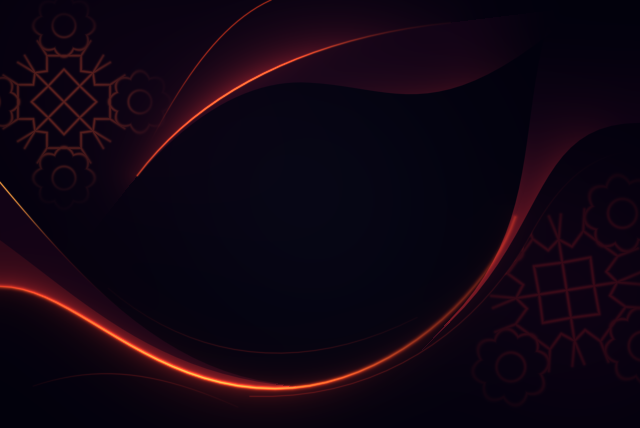
This background is drawn by a WebGL 2 fragment shader. Its source:

```glsl
#version 300 es
precision highp float;
uniform vec2 u_resolution;
out vec4 fragColor;

#define NIGHT vec3(0.008, 0.002, 0.048)
#define CORE_BLUE vec3(0.016, 0.022, 0.032)
#define WINE vec3(0.10, 0.012, 0.055)
#define RUST vec3(0.44, 0.09, 0.05)
#define EMBER vec3(0.80, 0.20, 0.03)
#define GOLD vec3(1.0, 0.66, 0.20)
#define CURVE_STEPS 20
#define LATTICE_WIDTH 0.0034

float segmentDistance(vec2 p, vec2 a, vec2 b) {
    vec2 ab = b - a;
    return length(p - a - ab * clamp(dot(p - a, ab) / dot(ab, ab), 0.0, 1.0));
}

// Signed distance to a cubic Bezier, positive on the left of its direction
float curve(vec2 p, vec2 a, vec2 b, vec2 c, vec2 d) {
    float nearest = 1e5, side = 1.0;
    vec2 prev = a;
    for (int i = 1; i <= CURVE_STEPS; i++) {
        float t = float(i) / float(CURVE_STEPS), s = 1.0 - t;
        vec2 next = s*s*s*a + 3.0*s*s*t*b + 3.0*s*t*t*c + t*t*t*d;
        float dist = segmentDistance(p, prev, next);
        if (dist < nearest) {
            nearest = dist;
            vec2 dir = next - prev, rel = p - prev;
            side = dir.x * rel.y - dir.y * rel.x < 0.0 ? -1.0 : 1.0;
        }
        prev = next;
    }
    return nearest * side;
}

float nearer(float a, float b) { return abs(a) < abs(b) ? a : b; }
float bell(float x, float width) { return exp(-x * x / (width * width)); }
float stroke(float d, float width) { return bell(d, max(width, 0.8 / u_resolution.y)); }
float glow(float d, float reach) { return exp(-abs(d) / reach); }
float leftOf(float d) { float e = 0.8 / u_resolution.y; return smoothstep(-e, e, d); }

// Eightfold lattice: crossed diamonds, stepped frame, lobes and outer rosettes
float lattice(vec2 p) {
    p = abs(p);
    if (p.y > p.x) p = p.yx;
    float d = segmentDistance(p, vec2(0.0), vec2(0.037));
    d = min(d, segmentDistance(p, vec2(0.037), vec2(0.076, 0.0)));
    d = min(d, segmentDistance(p, vec2(0.037), vec2(0.068)));
    d = min(d, segmentDistance(p, vec2(0.068), vec2(0.072, 0.040)));
    d = min(d, segmentDistance(p, vec2(0.072, 0.040), vec2(0.108, 0.040)));
    d = min(d, segmentDistance(p, vec2(0.108, 0.040), vec2(0.108, 0.0)));
    d = min(d, segmentDistance(p, vec2(0.068), vec2(0.108, 0.092)));
    d = min(d, segmentDistance(p, vec2(0.108, 0.040), vec2(0.142, 0.062)));
    vec2 q = p - vec2(0.178, 0.0);
    float petals = 0.058 + 0.014 * abs(cos(4.0 * atan(q.y, q.x)));
    d = min(d, abs(length(q) - petals) * 0.8);
    return min(d, abs(length(q) - 0.027));
}

void main() {
    vec2 p = gl_FragCoord.xy / u_resolution * vec2(1.5, 1.0);

    // Ribbon edges
    float mainArc = nearer(
        curve(p, vec2(0.0, 0.330), vec2(0.176, 0.330), vec2(0.342, 0.092), vec2(0.645, 0.092)),
        curve(p, vec2(0.645, 0.092), vec2(0.918, 0.092), vec2(1.152, 0.326), vec2(1.207, 0.492)));
    float crest = curve(p, vec2(0.322, 0.590), vec2(0.469, 0.785), vec2(0.723, 0.912), vec2(1.055, 0.947));
    float canopy = nearer(
        curve(p, vec2(0.322, 0.588), vec2(0.469, 0.756), vec2(0.605, 0.814), vec2(0.723, 0.807)),
        curve(p, vec2(0.723, 0.807), vec2(0.918, 0.797), vec2(1.016, 0.707), vec2(1.289, 0.922)));
    float topThread = curve(p, vec2(0.352, 0.668), vec2(0.439, 0.834), vec2(0.527, 0.951), vec2(0.635, 1.0));
    float leftThread = curve(p, vec2(0.0, 0.574), vec2(0.176, 0.365), vec2(0.371, 0.141), vec2(0.645, 0.105));
    float leftFold = curve(p, vec2(0.0, 0.439), vec2(0.195, 0.297), vec2(0.352, 0.141), vec2(0.645, 0.102));
    float innerThread = curve(p, vec2(0.254, 0.326), vec2(0.449, 0.160), vec2(0.703, 0.121), vec2(0.977, 0.258));
    float outerThread = nearer(
        curve(p, vec2(0.586, 0.074), vec2(0.938, 0.062), vec2(1.152, 0.277), vec2(1.25, 0.463)),
        curve(p, vec2(1.25, 0.463), vec2(1.328, 0.600), vec2(1.406, 0.645), vec2(1.5, 0.648)));
    float lowThread = curve(p, vec2(0.078, 0.098), vec2(0.234, 0.150), vec2(0.371, 0.131), vec2(0.557, 0.049));
    float sailLeft = curve(p, vec2(1.055, 0.254), vec2(1.270, 0.473), vec2(1.211, 0.707), vec2(1.289, 0.961));
    float sailRight = curve(p, vec2(1.055, 0.248), vec2(1.289, 0.473), vec2(1.250, 0.713), vec2(1.5, 0.713));

    // Night backdrop with wine-tinted corners
    vec3 color = NIGHT + CORE_BLUE * bell(length(p - vec2(0.74, 0.53)), 0.38);
    color += WINE * 0.32 * bell(length(p - vec2(0.28, 0.82)), 0.35);
    color += WINE * 0.40 * bell(length(p - vec2(1.36, 0.32)), 0.30) * leftOf(-sailRight);

    // Upper ribbon and the haze over its crest
    float crestHeat = bell(p.x - 0.56, 0.25);
    float upper = leftOf(canopy) * leftOf(-crest) * smoothstep(1.32, 1.05, p.x);
    color += upper * (WINE * 0.55 + RUST * (0.30 * glow(canopy, 0.04) * bell(p.x - 1.02, 0.20)
        + 0.22 * crestHeat * glow(crest, 0.04)));
    color += leftOf(crest) * (RUST * 0.75 * glow(crest, 0.038) * crestHeat
        + WINE * 0.7 * glow(crest, 0.12) * bell(p.x - 0.7, 0.35));

    // Right sail
    float sail = leftOf(-sailLeft) * leftOf(sailRight) * smoothstep(0.98, 0.55, p.y);
    color += sail * (WINE * 0.7 + RUST * (0.50 * glow(sailRight, 0.045) * smoothstep(1.5, 1.22, p.x)
        + 0.30 * glow(sailLeft, 0.02) * smoothstep(0.75, 0.45, p.y)));

    // Lower left folds
    float aboveArc = leftOf(mainArc);
    color += aboveArc * leftOf(-leftThread) * (WINE * 0.5 + RUST * 0.15 * glow(mainArc, 0.05));
    color += aboveArc * leftOf(-leftFold) * RUST * (0.20 + 0.35 * glow(mainArc, 0.03));

    // Glow and bright core of the main arc
    float heat = 0.12 + 0.88 * bell(p.x - 0.48, 0.46);
    color += RUST * heat * (mix(0.40, 0.16, aboveArc) * glow(mainArc, 0.055) + 0.55 * glow(mainArc, 0.014));
    color += EMBER * (0.2 + 0.8 * heat) * stroke(mainArc, 0.0055) * 0.75;
    color += GOLD * heat * heat * stroke(mainArc, 0.0026) * 0.8;

    // Fine threads
    color += (EMBER * 0.9 + GOLD * 0.4 * crestHeat) * stroke(crest, 0.0024) * bell(p.x - 0.54, 0.30);
    color += EMBER * 0.65 * stroke(topThread, 0.0016) * smoothstep(0.66, 0.90, p.y);
    color += mix(EMBER * 0.3, GOLD * 0.85, smoothstep(0.40, 0.56, p.y)) * stroke(leftThread, 0.0016)
        * smoothstep(0.30, 0.0, p.x);
    color += RUST * 0.35 * stroke(innerThread, 0.0015) * bell(p.x - 0.64, 0.28);
    color += RUST * 0.38 * stroke(outerThread, 0.0018) * smoothstep(1.5, 0.9, p.x);
    color += RUST * 0.35 * stroke(lowThread, 0.0015) * bell(p.x - 0.30, 0.20);

    // Ornamental lattices in opposite corners
    vec2 q = p - vec2(0.150, 0.762);
    color += vec3(0.27, 0.105, 0.035) * stroke(lattice(q), LATTICE_WIDTH) * exp(-pow(length(q) / 0.175, 4.0));
    color += vec3(0.045, 0.012, 0.015) * stroke(lattice(q), LATTICE_WIDTH) * bell(length(q), 0.25);
    vec2 r = p - vec2(1.328, 0.322);
    r = mat2(0.59, -0.81, 0.81, 0.59) * r / 1.25;
    color += vec3(0.18, 0.030, 0.020) * stroke(lattice(r), LATTICE_WIDTH) * bell(length(r), 0.21) * leftOf(-outerThread);

    fragColor = vec4(color, 1.0);
}
```
